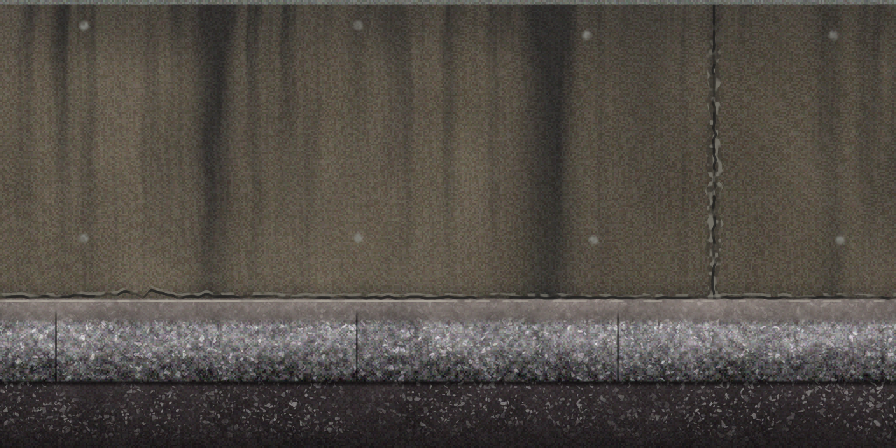
Write a Shadertoy shader that draws this texture.

```glsl
#define WALL_BASE 0.333
#define CURB_BASE 0.148
#define WALL_TOP 0.988
#define CRACK_X 1.594
#define GRAIN_SCALE 256.0
#define WALL_GRAIN 0.135
#define CURB_GRAIN 0.24
#define WALL_COLOR vec3(0.385, 0.352, 0.300)
#define SOOT_COLOR vec3(0.175, 0.170, 0.165)
#define CURB_COLOR vec3(0.490, 0.478, 0.485)
#define ROAD_COLOR vec3(0.190, 0.168, 0.174)
#define CHIP_COLOR vec3(0.540, 0.530, 0.525)

float hash(vec2 p) {
    return fract(sin(dot(p, vec2(127.1, 311.7))) * 43758.545);
}

float noise(vec2 p) {
    vec2 i = floor(p), f = fract(p);
    f = f * f * (3.0 - 2.0 * f);
    return mix(mix(hash(i), hash(i + vec2(1, 0)), f.x),
               mix(hash(i + vec2(0, 1)), hash(i + vec2(1, 1)), f.x), f.y);
}

float fbm(vec2 p) {
    float sum = 0.0, amp = 0.5;
    for (int i = 0; i < 4; i++) {
        sum += amp * noise(p);
        p = p * 2.03 + 17.3;
        amp *= 0.5;
    }
    return sum / 0.9375;
}

// Soft band, 1 on the axis
float band(float x, float center, float width) {
    float d = (x - center) / width;
    return exp(-d * d);
}

// Antialiased line of given half width
float line(float d, float halfWidth) {
    float px = 1.0 / iResolution.y;
    return 1.0 - smoothstep(halfWidth - 0.5 * px, halfWidth + 0.5 * px, abs(d));
}

// Ragged stone chips, one per jittered cell
float chips(vec2 p, float scale, float density) {
    vec2 q = p * scale + 0.9 * vec2(noise(p * 120.0), noise(p * 120.0 + 31.0));
    vec2 cell = floor(q);
    vec2 center = 0.3 + 0.4 * vec2(hash(cell + 3.1), hash(cell + 8.7));
    float radius = 0.16 + 0.24 * hash(cell + 5.3);
    float soft = max(0.12, 0.6 * scale / iResolution.y);
    float shape = 1.0 - smoothstep(radius - soft, radius + soft, length(fract(q) - center));
    return shape * step(1.0 - density, hash(cell)) * (0.3 + 0.7 * hash(cell + 1.9));
}

// Pale anchor points in two rows, slightly offset to the right
float bolts(vec2 p) {
    float light = 0.0;
    for (int i = 0; i < 8; i++) {
        float col = float(i % 4), low = float(i / 4), right = step(1.5, col);
        vec2 c = vec2(0.1875 + 0.612 * col - right * (0.101 + 0.062 * (col - 2.0)),
                      mix(0.943 - 0.022 * right, 0.469 - 0.005 * right, low));
        c.x += 0.015 * low * right;
        light += 1.0 - smoothstep(0.004, 0.015, length(p - c));
    }
    return light * (0.45 + 0.75 * noise(p * 150.0));
}

vec3 wall(vec2 p, vec3 grain) {
    float h = clamp((p.y - WALL_BASE) / (WALL_TOP - WALL_BASE), 0.0, 1.0);
    vec3 col = WALL_COLOR * (0.86 + 0.26 * fbm(p * vec2(6.0, 5.0)));
    col *= 1.0 - 0.10 * smoothstep(1.0, 1.3, p.x);

    // Rain streaks and soot runs
    float x = p.x + 0.012 * (noise(p * vec2(3.0, 9.0)) - 0.5);
    float streak = smoothstep(0.40, 0.85, fbm(vec2(x * 30.0, p.y * 1.6)));
    float soot = streak * (0.12 + 0.42 * h);
    soot += band(x, 0.474, 0.048) * mix(0.32, 0.72, smoothstep(0.0, 0.8, h));
    soot += band(x, 1.219, 0.056) * mix(0.62, 0.88, h);
    soot += 0.22 * band(x, 0.13, 0.025) * smoothstep(0.25, 0.9, h);
    soot += 0.22 * band(x, 0.80, 0.030) * smoothstep(0.3, 0.9, h);
    soot += 0.25 * band(x, 1.44, 0.080) * smoothstep(0.0, 0.8, h);
    soot += 0.28 * band(x, 1.86, 0.022);
    soot += 0.32 * smoothstep(0.72, 1.0, h) + 0.30 * smoothstep(0.07, 0.0, h);
    col = mix(col, SOOT_COLOR, clamp(soot, 0.0, 0.92));
    col += WALL_GRAIN * grain * (1.0 - 0.4 * min(soot, 1.0));
    col = mix(col, vec3(0.54, 0.55, 0.53), 0.8 * clamp(bolts(p), 0.0, 1.0));

    // Thin vertical joint with crumbled, flecked edges
    float worn = smoothstep(0.95, 0.84, p.y);
    float d = p.x - CRACK_X + 0.007 * worn * (noise(vec2(p.y * 70.0, 2.0)) - 0.5);
    float flecks = smoothstep(0.45, 0.75, noise(p * vec2(150.0, 95.0)));
    float crumbs = worn * line(d, 0.007 + 0.012 * noise(vec2(p.y * 50.0, 11.0)));
    col = mix(col, vec3(0.21, 0.20, 0.18), 0.45 * crumbs);
    col = mix(col, vec3(0.50, 0.49, 0.45), 0.75 * crumbs * flecks);
    float gap = 0.4 + 0.6 * smoothstep(0.2, 0.5, noise(vec2(p.y * 65.0, 7.0)));
    col = mix(col, vec3(0.11), 0.8 * gap * line(d, 0.0028));

    // Pale coping strip
    float coping = smoothstep(WALL_TOP, WALL_TOP + 0.004, p.y);
    return mix(col, vec3(0.42, 0.43, 0.41) + 0.18 * grain, coping);
}

vec3 curb(vec2 p, vec3 grain) {
    float t = (p.y - CURB_BASE) / (WALL_BASE - CURB_BASE);
    float light = 0.46 + 0.58 * smoothstep(0.0, 0.58, t) - 0.20 * smoothstep(0.64, 0.76, t);
    light += 0.12 * smoothstep(0.78, 0.95, t);
    float rough = 1.0 - 0.7 * smoothstep(0.68, 0.78, t);
    vec3 col = CURB_COLOR * light;
    col *= mix(vec3(1), vec3(1.04, 0.99, 0.94), smoothstep(0.66, 0.80, t));
    col *= 0.84 + 0.32 * fbm(p * 11.0);
    col += rough * (CURB_GRAIN * grain + 0.22 * (noise(p * 100.0) - 0.5));
    col += rough * 0.24 * chips(p, 78.0, 0.45);

    // Joints between curb stones
    float joint = line(p.x - 0.125, 0.002) + line(p.x - 0.796, 0.002) + line(p.x - 1.380, 0.002);
    joint *= 0.5 + 0.5 * noise(p * 70.0);
    return col * (1.0 - 0.6 * joint * smoothstep(0.90, 0.70, t));
}

vec3 road(vec2 p, vec3 grain) {
    float t = p.y / CURB_BASE;
    vec3 col = ROAD_COLOR * (0.68 + 0.4 * t) * (0.8 + 0.4 * fbm(p * 14.0));
    float stones = max(chips(p, 72.0, 0.34), chips(p + 4.7, 115.0, 0.32));
    float patches = smoothstep(0.22, 0.65, fbm(p * 6.0 + 9.0));
    col = mix(col, CHIP_COLOR, stones * patches * smoothstep(0.0, 0.5, t) * 0.9);
    return col + 0.09 * grain;
}

void mainImage(out vec4 fragColor, in vec2 fragCoord) {
    vec2 p = fragCoord / iResolution.y;
    float px = 1.0 / iResolution.y;

    // Fine grain with a slight tint
    vec2 cell = floor(p * GRAIN_SCALE);
    vec3 tint = vec3(hash(cell + 0.3), hash(cell + 5.7), hash(cell + 9.1));
    vec3 grain = mix(vec3(hash(cell)), tint, 0.3) - 0.5;

    vec3 col = mix(curb(p, grain), wall(p, grain), smoothstep(-px, px, p.y - WALL_BASE));
    col = mix(road(p, grain), col, smoothstep(-px, px, p.y - CURB_BASE));

    // Chipped seam under the wall and its pale lip
    float ragged = 0.016 * noise(vec2(p.x * 50.0, 4.0)) * band(p.x, 0.33, 0.20);
    float seamY = WALL_BASE + 0.003 + ragged + 0.004 * (noise(vec2(p.x * 60.0, 8.0)) - 0.5);
    float broken = smoothstep(0.35, 0.65, noise(p * vec2(70.0, 110.0)));
    float gaps = smoothstep(0.25, 0.55, noise(vec2(p.x * 40.0, 3.0)));
    col = mix(col, vec3(0.52, 0.51, 0.47), 0.6 * broken * line(p.y - seamY - 0.005, 0.004));
    col = mix(col, vec3(0.12), (0.35 + 0.45 * gaps) * line(p.y - seamY, 0.003));
    float lip = mix(0.6 + 0.4 * gaps, 0.7 * broken, smoothstep(0.98, 1.02, p.x));
    col = mix(col, vec3(0.68, 0.66, 0.61), 0.85 * lip * line(p.y - 0.328, 0.002));

    // Shadow where curb meets road
    col *= 1.0 - 0.55 * band(p.y, CURB_BASE - 0.003, 0.006);
    fragColor = vec4(clamp(col, 0.0, 1.0), 1.0);
}
```
